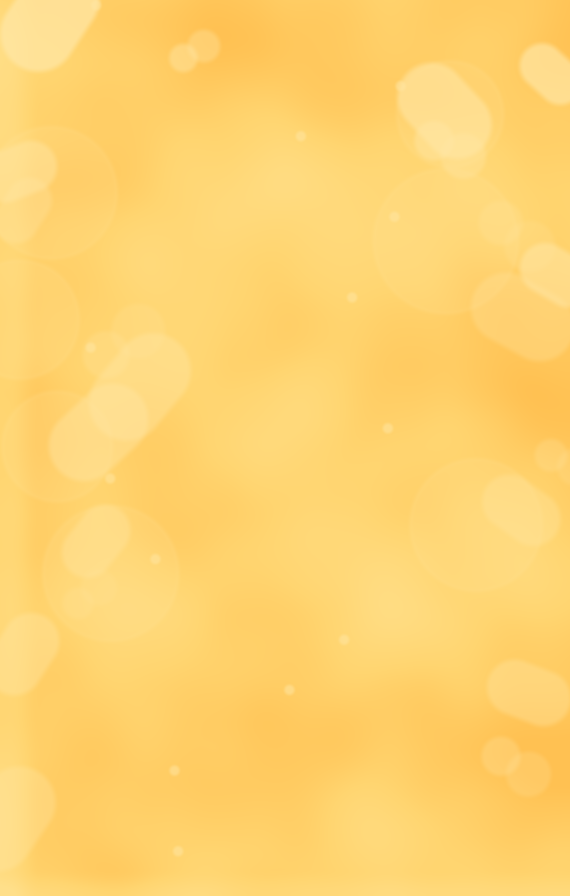
This background is drawn by a Shadertoy shader. Its source:

```glsl
// Warm golden backdrop with soft glows, pale bokeh lights and tiny specks.

vec2 hash2(vec2 p) {
    vec3 q = fract(vec3(p.xyx) * vec3(0.1031, 0.1030, 0.0973));
    q += dot(q, q.yzx + 33.33);
    return fract((q.xx + q.yz) * q.zy);
}

float gradientNoise(vec2 p) {
    vec2 cell = floor(p), f = fract(p);
    vec2 u = f * f * f * (f * (f * 6.0 - 15.0) + 10.0);
    float corner[4];
    for (int i = 0; i < 4; i++) {
        vec2 o = vec2(i & 1, i >> 1);
        float angle = 6.2832 * hash2(cell + o + 40.0).x;
        corner[i] = dot(vec2(cos(angle), sin(angle)), f - o);
    }
    return mix(mix(corner[0], corner[1], u.x), mix(corner[2], corner[3], u.x), u.y);
}

float capsule(vec2 p, vec2 halfAxis, float radius) {
    float along = clamp(dot(p, halfAxis) / dot(halfAxis, halfAxis), -1.0, 1.0);
    return length(p - halfAxis * along) - radius;
}

float fill(float dist, float blur) {
    return 1.0 - smoothstep(-blur, blur, dist);
}

vec3 goldRamp(float t) {
    vec3 amber = vec3(1.0, 0.755, 0.32), gold = vec3(1.0, 0.835, 0.44);
    vec3 straw = vec3(1.0, 0.875, 0.54);
    return t < 0.5 ? mix(amber, gold, clamp(t * 2.0, 0.0, 1.0))
                   : mix(gold, straw, clamp(t * 2.0 - 1.0, 0.0, 1.0));
}

void mainImage(out vec4 fragColor, in vec2 fragCoord) {
    vec2 p = fragCoord / iResolution.y;
    float width = iResolution.x / iResolution.y;
    vec3 cream = vec3(1.0, 0.905, 0.65);

    // Out-of-focus glows down the middle, broken up by noise
    float tone = 0.27 + 0.12 * (1.0 - p.x / width);
    for (int i = 0; i < 4; i++) {
        float y = 0.1 + 0.23 * float(i);
        vec2 d = p - vec2(width * (0.6 + 0.07 * sin(y * 7.0)), y);
        tone += 0.4 * exp(-dot(d, d) / 0.011);
    }
    tone += 0.55 * gradientNoise(p * 5.0 + 3.7) + 0.2 * gradientNoise(p * 11.0 + 8.0);

    // Pale haze along the left and bottom edges
    tone += 0.3 * (1.0 - smoothstep(0.01, 0.045, p.x));
    tone += 0.25 * (1.0 - smoothstep(0.0, 0.03, p.y));
    vec3 color = goldRamp(tone);

    // Large faint discs with thin rims near both sides
    for (int i = 0; i < 7; i++) {
        float k = float(i);
        vec2 h = hash2(vec2(k, 17.0));
        float inset = 0.14 * h.x;
        vec2 center = vec2(mod(k, 2.0) < 0.5 ? inset : width - inset, 0.3 + 0.6 * fract(k * 0.618 + 0.1));
        float d = length(p - center) - mix(0.06, 0.085, h.y);
        color = mix(color, cream, 0.13 * fill(d, 0.003) + 0.07 * fill(abs(d + 0.003), 0.004));
    }

    // Slanted bokeh lights, spreading inwards and brightening towards the top
    for (int i = 0; i < 21; i++) {
        float k = float(i);
        vec2 h = hash2(vec2(k, 5.0)), g = hash2(vec2(k, 29.0));
        float y = pow(fract(k * 0.618 + 0.03), 0.7);
        bool onLeft = mod(k, 2.0) < 0.5;
        float inset = h.x * (onLeft ? mix(0.08, 0.32, y * y) : mix(0.06, 0.16, y));
        vec2 q = p - vec2(onLeft ? inset : width - inset, y);
        float radius = mix(0.024, 0.043, g.x);
        float alpha = mix(0.22, 0.55, g.y) + 0.3 * smoothstep(0.75, 0.95, y);
        float angle = mix(0.35, 1.0, h.y) * (onLeft ? 1.0 : -1.0);
        vec2 axis = 0.55 * radius * vec2(cos(angle), sin(angle));
        if (i % 3 == 1) {
            // Two overlapping discs
            color = mix(color, cream, 0.55 * alpha * fill(length(q - axis) - 0.75 * radius, 0.004));
            color = mix(color, cream, 0.7 * alpha * fill(length(q + axis) - 0.65 * radius, 0.004));
        } else {
            color = mix(color, cream, alpha * fill(capsule(q, axis, radius), 0.0045));
        }
    }

    // Tiny specks
    for (int i = 0; i < 13; i++) {
        float k = float(i);
        vec2 center = vec2(width * mix(0.08, 0.75, hash2(vec2(k, 51.0)).x), fract(k * 0.618 + 0.05));
        color = mix(color, cream, 0.5 * fill(length(p - center) - 0.0055, 0.0025));
    }

    fragColor = vec4(color, 1.0);
}
```
